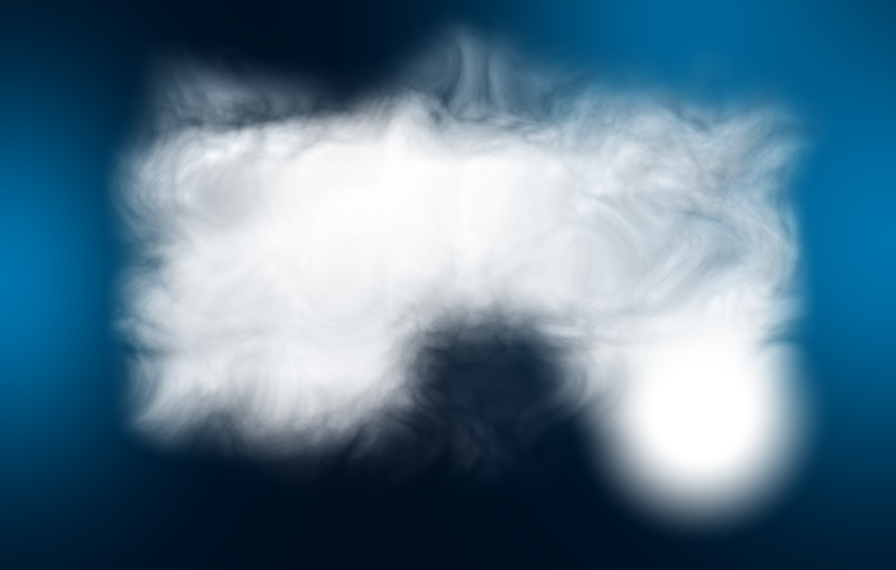
This background is drawn by a Shadertoy shader. Its source:

```glsl
// A soft white cloud bank with billowing fringes over a navy and blue glow.

float hash(vec2 cell) {
    vec3 q = fract(vec3(cell.xyx) * 0.1031);
    q += dot(q, q.yzx + 33.33);
    return fract((q.x + q.y) * q.z);
}

float noise(vec2 p) {
    vec2 i = floor(p), f = fract(p);
    f = f * f * (3.0 - 2.0 * f);
    return mix(mix(hash(i), hash(i + vec2(1, 0)), f.x),
               mix(hash(i + vec2(0, 1)), hash(i + vec2(1, 1)), f.x), f.y);
}

// Folded octaves give rounded puffs with dark creases.
float billow(vec2 p) {
    float sum = 0.0, weight = 0.5;
    for (int i = 0; i < 6; i++) {
        sum += weight * abs(2.0 * noise(p) - 1.0);
        p = mat2(1.6, 1.2, -1.2, 1.6) * p + 7.3;
        weight *= 0.52;
    }
    return sum;
}

float glow(vec2 p, vec2 center, vec2 size) {
    vec2 q = (p - center) / size;
    return exp(-dot(q, q));
}

// Feathered rounded box given by its lower-left and upper-right corners.
float softBox(vec2 p, vec2 low, vec2 high, float feather) {
    vec2 q = abs(p - 0.5 * (low + high)) - 0.5 * (high - low) + 0.09;
    float d = length(max(q, 0.0)) + min(max(q.x, q.y), 0.0) - 0.09;
    return 1.0 - smoothstep(-feather, feather, d);
}

float join(float a, float b) {
    return 1.0 - (1.0 - a) * (1.0 - b);
}

void mainImage(out vec4 fragColor, in vec2 fragCoord) {
    // Height spans 0..1, width spans 0..1.571 at any canvas shape.
    vec2 p = fragCoord / iResolution.xy * vec2(1.571, 1.0);

    // Backdrop: navy with blue light from both sides and the upper right
    float light = glow(p, vec2(0.0, 0.51), vec2(0.27, 0.35));
    light = join(light, glow(p, vec2(1.56, 0.58), vec2(0.38, 0.42)));
    light = join(light, 0.85 * glow(p, vec2(1.2, 0.98), vec2(0.36, 0.4)));
    vec3 color = mix(vec3(0.0, 0.055, 0.12), vec3(0.0, 0.45, 0.67), light);

    // Cloud relief, lit from the upper left
    vec2 warp = vec2(noise(p * 9.0), noise(p * 9.0 + 31.7)) - 0.5;
    vec2 q = p * 7.0 + warp * 0.7;
    float puff = billow(q);
    float relief = puff - billow(q + vec2(-0.12, 0.16));
    vec2 bent = p + warp * 0.07 + (puff - 0.4) * vec2(0.03, 0.07);

    // Thin fringes: two crests, the right shoulder and the underside
    float fringe = glow(bent, vec2(0.42, 0.79), vec2(0.15, 0.12));
    fringe = join(fringe, glow(bent, vec2(0.85, 0.82), vec2(0.19, 0.13)));
    fringe = join(fringe, glow(bent, vec2(1.18, 0.75), vec2(0.2, 0.13)));
    fringe = join(fringe, 0.7 * glow(bent, vec2(1.33, 0.52), vec2(0.09, 0.22)));
    fringe = join(fringe, 0.6 * glow(bent, vec2(0.27, 0.52), vec2(0.09, 0.25)));
    float under = glow(bent, vec2(0.72, 0.27), vec2(0.3, 0.13));
    float veil = smoothstep(0.2, 0.75, fringe) * (0.42 + 0.35 * puff);
    vec3 mist = vec3(0.55, 0.63, 0.69) + relief * 0.55;
    color = mix(color, mist, clamp(veil, 0.0, 0.75));
    color = mix(color, vec3(0.36, 0.4, 0.47) + relief * 0.4,
                smoothstep(0.15, 0.95, under) * (0.18 + 0.4 * puff));

    // Dense body, with a dark notch left open below its middle
    vec2 b = p + warp * 0.03;
    float body = softBox(b, vec2(0.26, 0.265), vec2(0.73, 0.77), 0.085);
    body = join(body, softBox(b, vec2(0.58, 0.42), vec2(1.36, 0.78), 0.085));
    body = join(body, softBox(b, vec2(0.98, 0.3), vec2(1.36, 0.62), 0.08));
    float partial = body * (1.0 - body);
    body = clamp(body + partial * (puff - 0.4 + relief) * 1.3, 0.0, 1.0);

    // Shaded patches fade into pure white toward the heart
    float shade = glow(p, vec2(1.26, 0.66), vec2(0.22, 0.18));
    shade = join(shade, 0.7 * glow(p, vec2(0.31, 0.7), vec2(0.13, 0.14)));
    shade = join(shade, 0.45 * glow(p, vec2(0.9, 0.42), vec2(0.3, 0.11)));
    shade = join(shade, 0.35 * glow(p, vec2(0.36, 0.37), vec2(0.16, 0.13)));
    body *= 1.0 - shade * (0.42 - 0.4 * puff);
    vec3 bodyColor = vec3(0.985, 0.988, 0.992) - shade * vec3(0.16, 0.14, 0.12);
    bodyColor += relief * (0.04 + 0.35 * shade);
    color = mix(color, bodyColor, clamp(body, 0.0, 1.0));

    // Smooth round white light at the lower right
    float spot = 1.0 - smoothstep(0.075, 0.235, length(p - vec2(1.228, 0.275)));
    color = mix(color, vec3(1.0), spot);

    fragColor = vec4(clamp(color, 0.0, 1.0), 1.0);
}
```
